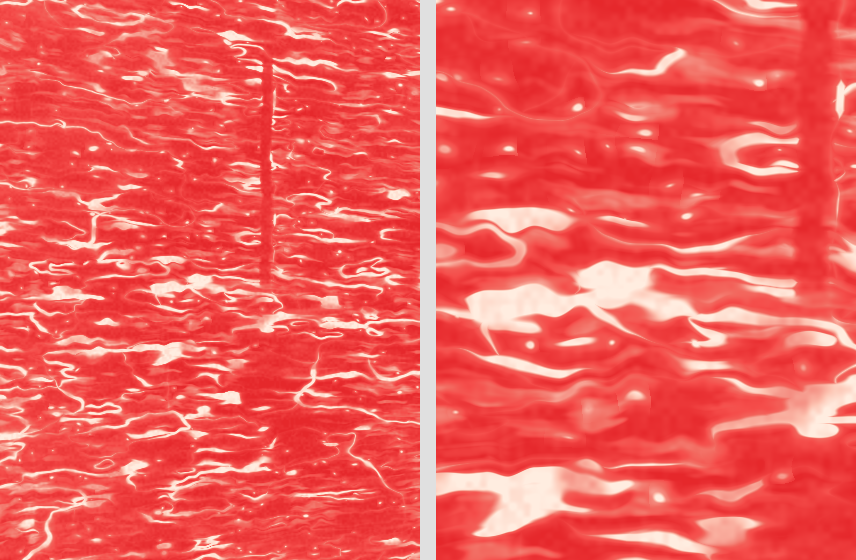
Left: the whole. Right: its middle third, enlarged.
A Shadertoy shader for this texture:

```glsl
const vec3 DEEP_RED = vec3(0.900, 0.155, 0.170);
const vec3 RED = vec3(0.96, 0.30, 0.29);
const vec3 CORAL = vec3(0.95, 0.42, 0.38);
const vec3 PINK = vec3(0.96, 0.58, 0.53);
const vec3 PALE = vec3(0.99, 0.76, 0.69);
const vec3 CREAM = vec3(1.00, 0.93, 0.88);

float hash(vec2 p) {
    vec3 q = fract(p.xyx * vec3(0.1031, 0.1030, 0.0973));
    q += dot(q, q.yzx + 33.33);
    return fract((q.x + q.y) * q.z);
}

float noise(vec2 p) {
    vec2 i = floor(p), f = fract(p);
    f = f * f * (3.0 - 2.0 * f);
    return mix(mix(hash(i), hash(i + vec2(1, 0)), f.x),
               mix(hash(i + vec2(0, 1)), hash(i + vec2(1, 1)), f.x), f.y);
}

float roughNoise(vec2 p) {
    return 0.72 * noise(p) + 0.28 * noise(p * 2.1 + 17.3);
}

// Distance to the middle contour of a stretched noise field
float contourDistance(vec2 p, vec2 scale, float seed) {
    vec2 e = vec2(0.0015, 0.0);
    float n = roughNoise(p * scale + seed);
    vec2 slope = vec2(roughNoise((p + e.xy) * scale + seed) - n,
                      roughNoise((p + e.yx) * scale + seed) - n) / e.x;
    return abs(n - 0.5) / (length(slope) + 0.07 * scale.y);
}

// Positive inside a crack whose width swells and tapers with the gate
float crack(vec2 p, vec2 scale, float width, float gate, float seed) {
    return width * clamp(gate, -5.0, 1.2) - contourDistance(p, scale, seed);
}

// Positive inside ragged, stretched islands
float islands(vec2 p, vec2 scale, float level, float seed) {
    return (roughNoise(p * scale + seed) - level) / (0.4 * scale.y);
}

// Positive inside small scattered flecks
float flecks(vec2 p, float density, float amount, float seed) {
    vec2 cell = floor(p * density);
    vec2 local = fract(p * density) - 0.5;
    vec2 shift = vec2(hash(cell + seed), hash(cell + seed + 5.7)) - 0.5;
    float size = hash(cell + seed + 11.1);
    float radius = mix(0.03, 0.12, size * size);
    float present = step(hash(cell + seed + 23.9), amount);
    vec2 d = (local - shift * 0.6) * vec2(mix(0.4, 1.0, hash(cell + seed + 31.0)), 1.0);
    return (mix(-0.6, radius, present) - length(d)) / density;
}

vec3 paintRamp(float t) {
    vec3 c = mix(DEEP_RED, RED, clamp(t, 0.0, 1.0));
    c = mix(c, CORAL, clamp(t - 1.0, 0.0, 1.0));
    c = mix(c, PINK, clamp(t - 2.0, 0.0, 1.0));
    c = mix(c, PALE, clamp(t - 3.0, 0.0, 1.0));
    return mix(c, CREAM, clamp(t - 4.0, 0.0, 1.0));
}

void mainImage(out vec4 fragColor, in vec2 fragCoord) {
    vec2 p = fragCoord / iResolution.y;
    float pixel = 1.0 / iResolution.y;

    // Slant that flips from top to bottom, with coarse and ragged warps
    vec2 q = p;
    q.y += 0.28 * p.x * (p.y - 0.38);
    q += 0.012 * (vec2(noise(p * 15.0), noise(p * 13.0 + 40.0)) - 0.5);
    q += 0.007 * (vec2(noise(p * 72.0 + 9.0), noise(p * 68.0 + 31.0)) - 0.5);

    // Upright seam with a smooth band and a ragged right edge
    float seamX = 0.476 + 0.012 * (p.y - 0.7) + 0.005 * (noise(vec2(p.y * 34.0, 5.0)) - 0.5);
    float seamSpan = smoothstep(0.47, 0.52, p.y) * smoothstep(0.97, 0.82, p.y);
    float seamSide = p.x - seamX;
    float band = seamSpan * smoothstep(0.012, 0.004, abs(seamSide));
    float fringe = seamSpan * smoothstep(0.0, 0.01, seamSide) * smoothstep(0.085, 0.03, seamSide);

    // Crack layers: short streaks, islands, fringe and long wandering lines
    float region = noise(p * vec2(3.6, 7.0) + 3.7) - 0.5;
    float gateA = 6.0 * (noise(q * vec2(16.0, 38.0) + 8.0) - 0.55 + 0.40 * region);
    float gateF = 5.0 * (noise(q * vec2(30.0, 45.0) + 29.0) - 0.47) - 5.0 * (1.0 - fringe);
    float gateL = 5.0 * (noise(q * vec2(6.0, 10.0) + 90.0) - 0.53);
    float margin = crack(q, vec2(11.0, 42.0), 0.0023, gateA, 12.0);
    margin = max(margin, islands(q, vec2(17.0, 66.0), 0.79 - 0.14 * region, 47.0));
    margin = max(margin, crack(q, vec2(28.0, 56.0), 0.0020, gateF, 75.0));
    margin = max(margin, crack(q, vec2(5.0, 11.0), 0.0027, gateL, 133.0));
    margin = max(margin, flecks(q, 26.0, 0.14, 2.0));
    margin = max(margin, flecks(q + 0.31, 48.0, 0.16, 70.0));
    margin -= 0.010 * band;
    float edgeGate = 6.0 * (noise(vec2(p.x * 20.0, p.y * 46.0)) - 0.52) - 5.0 * (1.0 - seamSpan);
    float edgeWander = 0.010 * (noise(vec2(3.0, p.y * 60.0)) - 0.5);
    margin = max(margin, 0.0024 * clamp(edgeGate, -5.0, 1.0) - abs(seamSide - 0.013 - edgeWander));

    // Brushed paint, slightly lighter towards the left and top
    float brush = noise(q * vec2(7.0, 75.0)) - 0.5;
    float grain = noise(p * 230.0) - 0.5;
    float cloud = roughNoise(p * vec2(4.0, 5.0) + 20.0) - 0.5;
    float tone = 0.28 + 0.70 * cloud + 0.45 * brush + 0.40 * grain;
    tone += 0.35 * smoothstep(0.35, 0.0, p.x) + 0.15 * smoothstep(0.6, 1.0, p.y);
    float scuffPatch = smoothstep(0.35, 0.68, noise(p * vec2(6.0, 10.0) + 55.0));
    float scuff = smoothstep(0.50, 0.85, roughNoise(q * vec2(32.0, 120.0) + 7.0));
    tone += 1.9 * scuffPatch * scuff * (1.0 - band);

    // Thin translucent rim, then bare ground that is partly stained
    float rim = smoothstep(-0.0042, 0.0, margin);
    float stain = smoothstep(-0.0105, -0.0010, margin);
    float bare = smoothstep(-0.0008 - 0.5 * pixel, 0.0007 + 0.5 * pixel, margin);
    float clean = smoothstep(0.15, 0.50, noise(q * vec2(24.0, 50.0) + 3.0));
    tone = max(tone, 0.0) + 0.75 * rim + 0.60 * stain;
    tone = mix(tone, mix(3.1, 4.9, clean) + 0.6 * grain, bare);
    fragColor = vec4(paintRamp(tone), 1.0);
}
```
